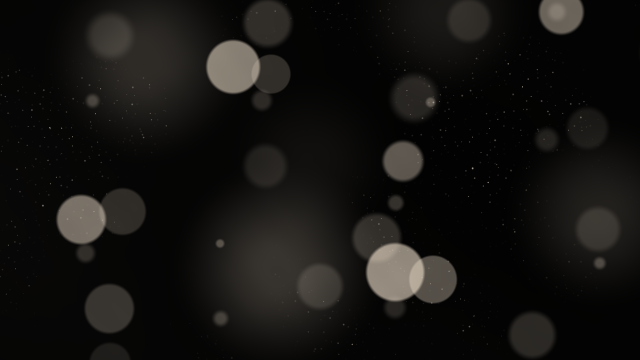
Write a WebGL 1 fragment shader that draws this background.

```glsl
precision highp float;

uniform vec2 u_resolution;

const int MAX_DISCS = 16;
const vec2 SPREAD_STEP = vec2(0.7549, 0.5698);
const vec3 WARM_GREY = vec3(1.0, 0.935, 0.85);

vec2 hash2(vec2 p) {
  vec2 q = vec2(dot(p, vec2(127.1, 311.7)), dot(p, vec2(269.5, 183.3)));
  return fract(sin(q) * 43758.5);
}

float screenBlend(float a, float b) {
  return 1.0 - (1.0 - a) * (1.0 - b);
}

// Smooth drifting variation in 0..1
float layeredSines(vec2 p) {
  float wave = sin(p.x * 2.3 + 1.7 * sin(p.y * 1.9 + 0.6));
  wave += 0.6 * sin(p.y * 4.1 - p.x * 2.7 + 2.0);
  wave += 0.4 * sin(p.x * 7.3 + p.y * 5.9 + 4.0);
  return 0.5 + 0.25 * wave;
}

float softDisc(vec2 offset, float radius, float softness) {
  float inner = radius * (1.0 - softness);
  float outer = radius * (1.0 + softness);
  return 1.0 - smoothstep(inner, outer, length(offset));
}

// Range arguments run from the first disc (x) to the last disc (y);
// softness is picked at random inside its range.
float bokehLayer(vec2 p, float aspect, vec2 seed, float count,
                 vec2 radii, vec2 levels, vec2 softness, float jitter) {
  float light = 0.0;
  for (int i = 0; i < MAX_DISCS; i++) {
    float index = float(i);
    if (index >= count) break;
    float rank = index / (count - 1.0);
    vec2 random = hash2(seed * 17.0 + index);
    vec2 center = fract(seed + index * SPREAD_STEP) + jitter * (random - 0.5);
    center.x *= aspect;
    float radius = mix(radii.x, radii.y, rank);
    float level = mix(levels.x, levels.y, rank);
    float disc = softDisc(p - center, radius, mix(softness.x, softness.y, random.y));
    light = screenBlend(light, level * disc);
  }
  return light;
}

// One tiny speck per cell, mostly faint
float dust(vec2 p, float cellSize) {
  vec2 cell = floor(p / cellSize);
  vec2 place = 0.15 + 0.7 * hash2(cell);
  vec2 trait = hash2(cell + 71.3);
  float radius = mix(0.0025, 0.0045, trait.x);
  float distanceToSpeck = length(fract(p / cellSize) - place) * cellSize;
  return pow(trait.y, 4.0) * (1.0 - smoothstep(0.0, radius, distanceToSpeck));
}

void main() {
  float aspect = u_resolution.x / u_resolution.y;
  vec2 p = gl_FragCoord.xy / u_resolution.y;

  // Dark haze, a little lighter toward the lower left
  float haze = layeredSines(p * 0.9 + 3.0);
  float light = 0.008 + 0.024 * haze * (1.0 - 0.4 * p.x / aspect);

  // Far, wide glows
  light = screenBlend(light, bokehLayer(p, aspect, vec2(0.45, 0.26), 5.0,
      vec2(0.17, 0.13), vec2(0.20, 0.05), vec2(0.75, 0.95), 0.06));

  // Dim middle-distance discs
  light = screenBlend(light, bokehLayer(p, aspect, vec2(0.17, 0.24), 14.0,
      vec2(0.068, 0.056), vec2(0.20, 0.09), vec2(0.06, 0.32), 0.24));

  // Bright discs, the first two with an overlapping companion
  vec2 brightSeed = vec2(0.62, 0.26);
  vec2 companionShift = vec2(0.105, -0.02);
  light = screenBlend(light, bokehLayer(p, aspect, brightSeed, 5.0,
      vec2(0.080, 0.055), vec2(0.57, 0.36), vec2(0.06, 0.16), 0.04));
  light = screenBlend(light, bokehLayer(p - companionShift, aspect, brightSeed, 2.0,
      vec2(0.066, 0.054), vec2(0.33, 0.18), vec2(0.05, 0.10), 0.04));

  // Small near points of light
  light = screenBlend(light, bokehLayer(p, aspect, vec2(0.83, 0.61), 11.0,
      vec2(0.030, 0.011), vec2(0.13, 0.27), vec2(0.25, 0.55), 0.25));

  // Faint mottling inside the lit areas
  light *= 0.97 + 0.06 * layeredSines(p * 9.0);

  // Clustered dust
  float clusters = smoothstep(0.45, 0.85, layeredSines(p * 2.2 + 1.0));
  float specks = dust(p, 0.037) + 0.6 * dust(p + 5.3, 0.023);
  light = screenBlend(light, min(0.65 * clusters * specks, 0.7));

  gl_FragColor = vec4(light * WARM_GREY, 1.0);
}
```
